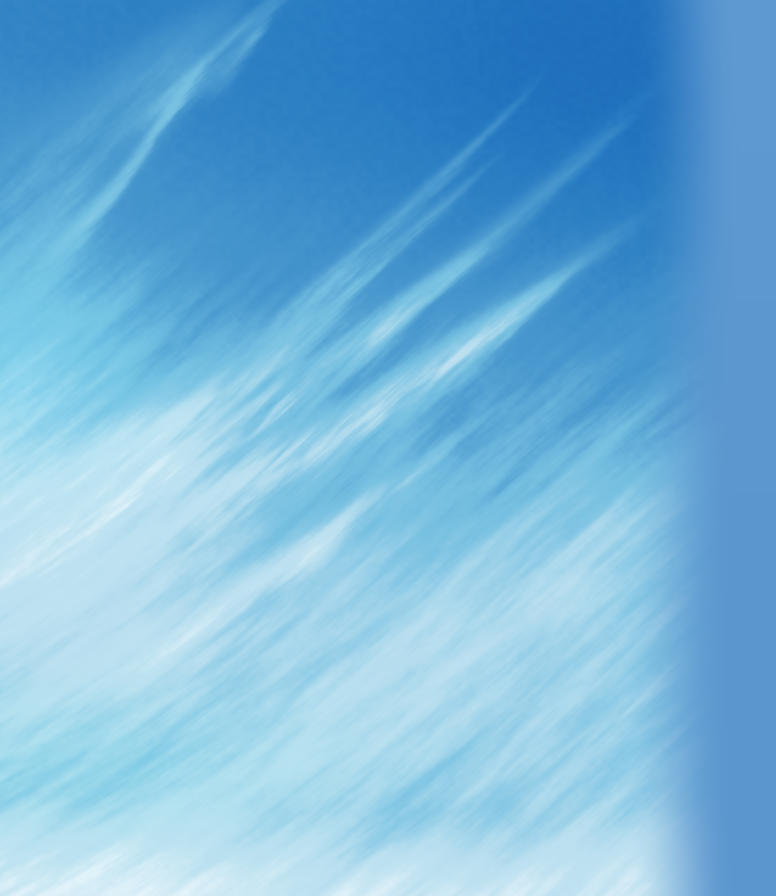
Write a WebGL 1 fragment shader that draws this texture.

```glsl
precision highp float;
// Wind-swept cirrus streaks over a blue sky, with a soft blue band on the right.
uniform vec2 u_resolution;

float hash(vec2 p) {
  return fract(sin(dot(p, vec2(127.1, 311.7))) * 43758.5453);
}

float noise(vec2 p) {
  vec2 i = floor(p), f = fract(p);
  f = f * f * (3.0 - 2.0 * f);
  return mix(mix(hash(i), hash(i + vec2(1.0, 0.0)), f.x),
             mix(hash(i + vec2(0.0, 1.0)), hash(i + 1.0), f.x), f.y);
}

float fbm(vec2 p) {
  float sum = 0.0, amp = 0.5;
  for (int i = 0; i < 5; i++) {
    sum += amp * noise(p);
    p = p * 2.03 + 17.3;
    amp *= 0.5;
  }
  return sum;
}

// Curved wisp from a to b, thinning towards b.
float wisp(vec2 p, vec2 a, vec2 b, float bend, float width) {
  vec2 axis = normalize(b - a);
  vec2 q = p - a;
  float t = dot(q, axis) / length(b - a);
  float across = dot(q, vec2(-axis.y, axis.x)) - bend * 4.0 * t * (1.0 - t);
  across /= width * mix(1.3, 0.4, clamp(t, 0.0, 1.0));
  float ends = smoothstep(-0.1, 0.3, t) * (1.0 - smoothstep(0.6, 1.05, t));
  return ends * exp(-across * across);
}

float glow(vec2 p, vec2 center, vec2 size) {
  vec2 q = (p - center) / size;
  return exp(-dot(q, q));
}

// Sky colour from deep blue (0) to white cloud (1).
vec3 skyRamp(float h) {
  vec3 c = mix(vec3(0.11, 0.42, 0.73), vec3(0.16, 0.49, 0.76), smoothstep(0.0, 0.13, h));
  c = mix(c, vec3(0.27, 0.58, 0.80), smoothstep(0.09, 0.27, h));
  c = mix(c, vec3(0.46, 0.75, 0.88), smoothstep(0.24, 0.52, h));
  c = mix(c, vec3(0.74, 0.88, 0.94), smoothstep(0.47, 0.86, h));
  return mix(c, vec3(0.93, 0.97, 0.99), smoothstep(0.85, 1.12, h));
}

void main() {
  vec2 p = gl_FragCoord.xy / u_resolution.y;
  p.x *= 0.8672 * u_resolution.y / u_resolution.x;
  float q = clamp(p.x / 0.74, 0.0, 1.0);
  float depth = 1.0 - p.y;

  // Wind-aligned coordinates and fibres
  vec2 w = vec2(dot(p, vec2(0.80, 0.60)), dot(p, vec2(-0.60, 0.80)));
  w.y += 0.02 * sin(w.x * 5.0);
  float fibres = fbm(w * vec2(4.0, 34.0)) - 0.48;
  float fine = fbm(w * vec2(14.0, 95.0) + 40.0) - 0.48;
  float clumps = fbm(w * vec2(3.0, 9.0) + 8.0);
  vec2 r = p + vec2(-0.6, 0.8) * (0.012 * fibres + 0.008 * fine);

  // Broad haze, thicker to the left and below
  float haze = 0.07 + 0.09 * (1.0 - q);
  haze += 0.60 * smoothstep(0.08 * q, 0.64 + 0.26 * smoothstep(0.0, 0.5, q), depth);
  haze += 0.11 * glow(p, vec2(0.0, 0.39), vec2(0.22, 0.13));
  haze += 0.17 * glow(w, vec2(0.74, -0.10), vec2(0.18, 0.08));
  haze += 0.09 * glow(w, vec2(0.47, -0.04), vec2(0.16, 0.06));
  haze -= 0.13 * glow(w, vec2(0.41, -0.18), vec2(0.13, 0.03));
  haze -= 0.06 * glow(p, vec2(0.04, 0.17), vec2(0.20, 0.06));
  haze -= 0.04 * glow(p, vec2(0.62, 0.95), vec2(0.18, 0.18));
  haze += 0.25 * (1.0 - smoothstep(0.0, 0.11, p.y + 0.06 * (clumps - 0.5)));

  // Long central streaks
  float cloud = 0.40 * wisp(r, vec2(0.16, 0.385), vec2(0.745, 0.778), -0.012, 0.019);
  cloud += 0.14 * wisp(r, vec2(0.16, 0.40), vec2(0.68, 0.74), -0.012, 0.042);
  cloud += 0.36 * wisp(r, vec2(0.02, 0.37), vec2(0.57, 0.755), -0.016, 0.022);
  cloud += 0.15 * wisp(r, vec2(0.36, 0.585), vec2(0.76, 0.93), -0.012, 0.016);
  cloud += 0.27 * wisp(r, vec2(0.04, 0.43), vec2(0.45, 0.72), -0.012, 0.033);
  cloud += 0.20 * wisp(r, vec2(0.28, 0.62), vec2(0.61, 0.925), -0.012, 0.010);
  cloud += 0.16 * wisp(r, vec2(0.32, 0.64), vec2(0.57, 0.84), -0.008, 0.010);
  cloud += 0.28 * wisp(r, vec2(-0.02, 0.165), vec2(0.54, 0.535), -0.015, 0.020);
  cloud += 0.11 * wisp(r, vec2(0.32, 0.37), vec2(0.64, 0.61), -0.006, 0.010);

  // Steeper wisps at the upper left
  cloud += 0.24 * wisp(r, vec2(0.03, 0.68), vec2(0.225, 0.93), -0.010, 0.011);
  cloud += 0.25 * wisp(r, vec2(0.15, 0.84), vec2(0.35, 1.03), 0.008, 0.014);
  cloud += 0.16 * wisp(r, vec2(0.0, 0.74), vec2(0.29, 1.02), 0.010, 0.045);
  cloud += 0.18 * wisp(r, vec2(0.23, 0.89), vec2(0.31, 1.0), -0.004, 0.010);
  cloud *= 1.0 + 1.1 * fibres + 1.0 * fine;
  haze += cloud * (1.1 - 0.85 * clamp(haze, 0.0, 1.0));

  // Fibrous texture, strongest in the low cloud
  float veil = smoothstep(0.18, 0.62, depth + 0.12 * (1.0 - q));
  haze += veil * (0.20 * fibres + 0.22 * fine + 0.08 * (clumps - 0.48));
  haze += 0.022 * (noise(p * 160.0) - 0.5);
  vec3 color = skyRamp(haze);

  // Cyan cast on the left
  color += vec3(0.0, 0.04, 0.03) * glow(p, vec2(0.0, 0.59), vec2(0.18, 0.14));
  color += vec3(-0.04, 0.01, 0.0) * glow(p, vec2(0.08, 0.14), vec2(0.30, 0.09));

  // Soft blue band along the right edge
  vec3 band = mix(vec3(0.36, 0.59, 0.81), vec3(0.37, 0.60, 0.82), smoothstep(0.4, 1.0, p.y));
  float edge = smoothstep(0.705, 0.82, p.x + 0.008 * sin(p.y * 6.0));
  color = mix(color, band, edge);
  gl_FragColor = vec4(clamp(color, 0.0, 1.0), 1.0);
}
```
